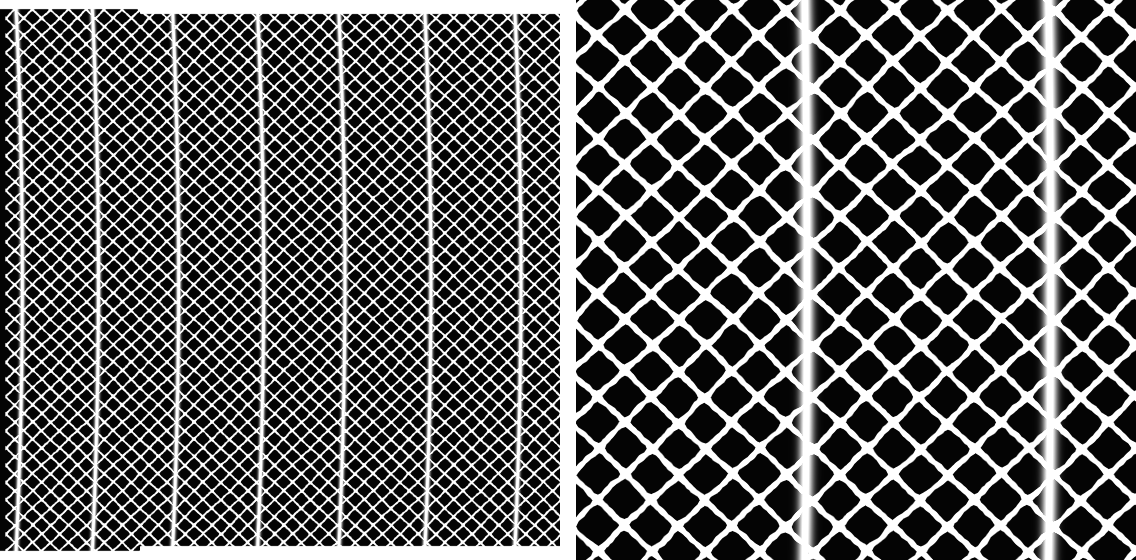
Left: the whole. Right: its middle third, enlarged.
Reproduce this pattern procedurally as a Shadertoy shader.

```glsl
const vec3 DARK = vec3(0.015);
const vec3 LIGHT = vec3(1.0);

// Lengths are fractions of the canvas
const vec2 CELL = vec2(0.0320, 0.0307);
const vec2 NODE_ORIGIN = vec2(0.0104, 0.5378);
const float MESH_START = 0.0095;
const float MESH_HALF_WIDTH = 0.00165;
const float NODE_SWELL = 0.0007;
const float FRAY = 0.0011;
const float FRAY_SCALE = 170.0;
const float WAVER = 0.0005;

const int WIRE_COUNT = 7;
const float WIRE_FIRST = 0.0378;
const float WIRE_PITCH = 0.1484;
const float WIRE_DRIFT = 0.0143;
const float WIRE_UNEVEN = 0.0035;
const float WIRE_BOW = 0.0118;
const float WIRE_RADIUS = 0.0043;

const float STEP_X = 0.250;
const float MARGIN_LEFT = 0.0163;
const float MARGIN_RIGHT = 0.0250;
const float EDGE_SOFTNESS = 0.0014;

const float PI = 3.14159;

vec2 hash2(vec2 p) {
    vec3 q = fract(p.xyx * vec3(0.1031, 0.1030, 0.0973));
    q += dot(q, q.yzx + 33.33);
    return fract((q.xx + q.yz) * q.zy);
}

// Distance to the nearest scattered point
float cellular(vec2 p) {
    vec2 cell = floor(p);
    float nearest = 2.0;
    for (int j = -1; j <= 1; j++) {
        for (int i = -1; i <= 1; i++) {
            vec2 neighbour = cell + vec2(i, j);
            nearest = min(nearest, distance(p, neighbour + hash2(neighbour)));
        }
    }
    return nearest;
}

// Slight irregular bending from layered sines
vec2 waver(vec2 p) {
    return WAVER * (sin(p.yx * vec2(91.0, 83.0)) + 0.6 * sin(p.yx * 237.0 + p * 141.0));
}

// Two crossing families of diagonals with frayed edges
float meshMask(vec2 p, float aa) {
    vec2 q = (p + waver(p) - NODE_ORIGIN) / CELL;
    vec2 diagonals = vec2(q.x + q.y, q.x - q.y);
    vec2 d = abs(fract(diagonals + 0.5) - 0.5) / length(1.0 / CELL);
    float fray = FRAY * (0.45 - cellular(p * FRAY_SCALE));
    float node = NODE_SWELL * (1.0 - smoothstep(0.001, 0.005, max(d.x, d.y)));
    float halfWidth = MESH_HALF_WIDTH + fray + node;
    float mask = 1.0 - smoothstep(halfWidth - aa, halfWidth + aa, min(d.x, d.y));
    return mask * smoothstep(MESH_START - aa, MESH_START + aa, p.x);
}

// Bowed, unevenly spaced upright wires with soft sides
float wireMask(vec2 p) {
    float height = 2.0 * p.y - 1.0;
    float bow = WIRE_BOW * height * height;
    float mask = 0.0;
    for (int i = 0; i < WIRE_COUNT; i++) {
        float k = float(i);
        float x = WIRE_FIRST + k * WIRE_PITCH
                - WIRE_DRIFT * sin(PI * k / float(WIRE_COUNT - 1))
                + WIRE_UNEVEN * (cos(2.0 * PI * k / 3.0) - 0.4);
        float d = (p.x - x + bow) / WIRE_RADIUS;
        mask = max(mask, min(1.0, 1.15 * exp(-d * d)));
    }
    return mask;
}

// Dark sheet whose upper and lower edges step inward
float sheetMask(vec2 p, float aa) {
    float margin = mix(MARGIN_LEFT, MARGIN_RIGHT, smoothstep(STEP_X - aa, STEP_X + aa, p.x));
    float inset = 0.5 - abs(p.y - 0.5) - margin;
    float softness = max(EDGE_SOFTNESS, aa);
    return smoothstep(-softness, softness, inset);
}

void mainImage(out vec4 fragColor, in vec2 fragCoord) {
    vec2 p = fragCoord / iResolution.xy;
    float aa = 0.7 / min(iResolution.x, iResolution.y);

    float pale = max(meshMask(p, aa), wireMask(p));
    vec3 color = mix(DARK, LIGHT, pale);
    color = mix(LIGHT, color, sheetMask(p, aa));
    fragColor = vec4(color, 1.0);
}
```
